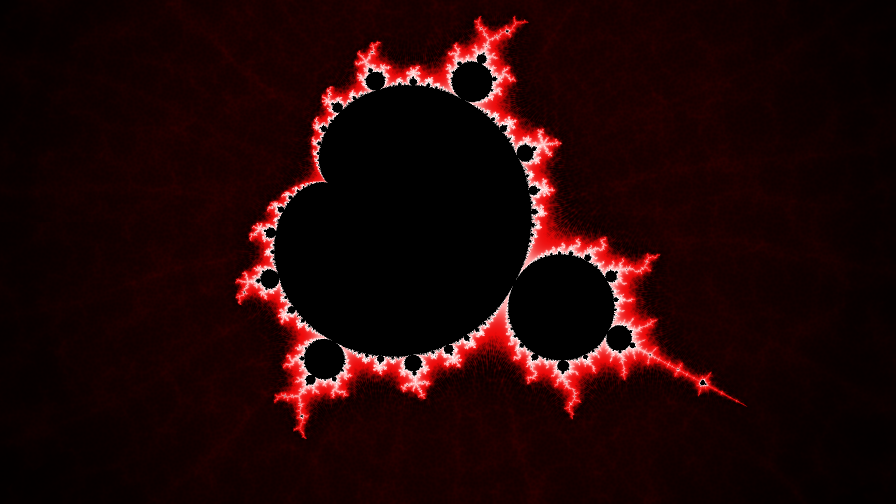
A Shadertoy shader for this background:

```glsl
vec2 hash2(vec2 p) {
    return fract(sin(vec2(dot(p, vec2(127.1, 311.7)), dot(p, vec2(269.5, 183.3)))) * 437.58);
}

// Cellular noise: distance to the nearest scattered point
float cells(vec2 p) {
    vec2 cell = floor(p), local = p - cell;
    float nearest = 1.0;
    for (int i = 0; i < 9; i++) {
        vec2 side = vec2(i % 3, i / 3) - 1.0;
        nearest = min(nearest, length(side + hash2(cell + side) - local));
    }
    return nearest;
}

vec2 square(vec2 z) {
    return vec2(z.x * z.x - z.y * z.y, 2.0 * z.x * z.y);
}

// Branching twig: slow escape under z * z + i
float twig(vec2 z) {
    float count = 0.0;
    for (int i = 0; i < 14; i++) {
        z = square(z) + vec2(0, 1);
        if (dot(z, z) > 16.0) break;
        count++;
    }
    return smoothstep(2.0, 10.0, count);
}

// Faint rays around the set, with twigs tiled in log-polar form
float veins(vec2 p) {
    float angle = atan(p.y, p.x), r = length(p), sum = 0.0;
    for (float i = 1.0; i < 5.0; i++) {
        float bend = 0.25 * i * sin(9.0 * i * r + 3.0 * i * angle);
        sum += pow(1.0 - abs(sin(angle * (5.0 + 6.0 * i) + bend + i)), 6.0) / i;
    }
    for (float i = 1.0; i < 4.0; i++) {
        vec2 tile = vec2(angle / 6.2832, log(r) / 6.2832) * 13.0 * i + 0.37 * i;
        vec2 turn = sign(hash2(floor(tile)) - 0.5);
        sum += 0.7 * twig((fract(tile) - 0.5) * 2.6 * turn);
    }
    return sum;
}

// Closed-form test for the two largest bodies
bool insideBody(vec2 c) {
    float x = c.x - 0.25, q = x * x + c.y * c.y;
    return q * (q + x) < 0.25 * c.y * c.y || length(c + vec2(1, 0)) < 0.25;
}

vec3 shade(vec2 p) {
    // Tilted complex plane, measured from the cusp
    vec2 axis = vec2(cos(0.49), -sin(0.49));
    vec2 q = (p - vec2(-0.2373, 0.1366)) / 0.419;
    vec2 c = vec2(0.25 - dot(q, axis), dot(q, vec2(-axis.y, axis.x)));
    if (insideBody(c)) return vec3(0);

    vec2 z = vec2(0);
    float count = 0.0;
    for (int i = 0; i < 220; i++) {
        z = square(z) + c;
        count++;
        if (dot(z, z) > 256.0) break;
    }
    if (dot(z, z) <= 256.0) return vec3(0);

    // Smooth escape count, and hairs that double at each level
    float logSize = 0.5 * log2(dot(z, z));
    float level = count - log2(logSize);
    float angle = atan(z.y, z.x);
    float hair = mix(cos(12.0 * angle), cos(6.0 * angle), clamp(logSize / 4.0 - 1.0, 0.0, 1.0));
    float grain = cells(p * 130.0);
    hair = 0.6 * hair + 1.6 * (grain - 0.45);

    // Dim backdrop, fading to black at the corners
    vec2 fromCentre = p - vec2(-0.009, 0.06);
    float fade = 1.0 - smoothstep(0.42, 1.0, length(fromCentre * vec2(0.95, 1.0)));
    float dim = 0.01 + 0.085 * fade + 0.03 * veins(fromCentre) * (0.6 + 0.4 * fade);
    dim *= 0.75 + 0.5 * grain;
    dim *= mix(1.0, 0.8 + 0.6 * hair, smoothstep(3.5, 6.5, level));

    // Red glow, then pink and white along the rim
    float glow = smoothstep(6.0, 10.8, level + 0.9 * hair);
    float pink = smoothstep(9.5, 25.0, level);
    float white = smoothstep(20.0, 70.0, level);
    vec3 rim = mix(vec3(0.93, 0.03, 0.03), vec3(1.0, 0.66, 0.66), pink);
    rim = mix(rim, vec3(1.0, 0.97, 0.97), white);
    return mix(vec3(max(dim, 0.0), 0, 0), rim, glow);
}

void mainImage(out vec4 fragColor, in vec2 fragCoord) {
    // Four samples per pixel smooth the edges
    vec3 color = vec3(0);
    for (int i = 0; i < 4; i++) {
        vec2 offset = vec2(i % 2, i / 2) * 0.5 - 0.25;
        color += shade((fragCoord + offset - 0.5 * iResolution.xy) / iResolution.y);
    }
    fragColor = vec4(color / 4.0, 1);
}
```
